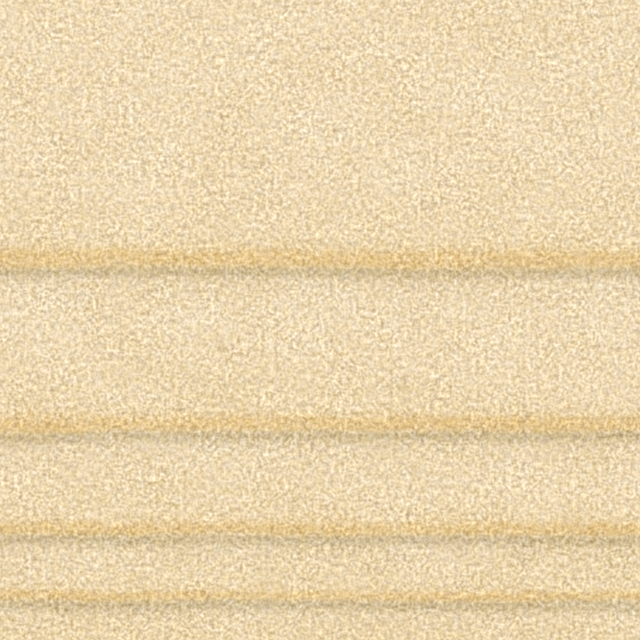
This texture is drawn by a WebGL 1 fragment shader. Its source:

```glsl
precision highp float;
// Grainy cream sandstone crossed by soft horizontal ledges that crowd toward the bottom.
uniform vec2 u_resolution;

#define GRAIN_SCALE 140.0
#define GRAIN_CONTRAST 0.165
#define TINT_CONTRAST 0.035
#define FIRST_EDGE 0.419
#define FIRST_GAP 0.257
#define GAP_RATIO 0.63
#define EDGE_WAVE 0.005
#define SMUDGE_COUNT 7
#define CREAM vec3(0.933, 0.853, 0.708)
#define OCHRE vec3(0.900, 0.780, 0.560)
#define SHADE vec3(0.790, 0.712, 0.555)

float hash(vec2 p) {
  vec3 q = fract(vec3(p.xyx) * 0.1031);
  q += dot(q, q.yzx + 33.33);
  return fract((q.x + q.y) * q.z);
}

// Dot product of a random unit gradient with the offset from its lattice corner
float cornerSlope(vec2 cell, vec2 corner, vec2 offset) {
  float angle = 6.2832 * hash(cell + corner);
  return dot(vec2(cos(angle), sin(angle)), offset - corner);
}

float gradientNoise(vec2 p) {
  vec2 cell = floor(p);
  vec2 f = fract(p);
  vec2 blend = f * f * f * (f * (f * 6.0 - 15.0) + 10.0);
  vec2 o = vec2(0.0, 1.0);
  float low = mix(cornerSlope(cell, o.xx, f), cornerSlope(cell, o.yx, f), blend.x);
  float high = mix(cornerSlope(cell, o.xy, f), cornerSlope(cell, o.yy, f), blend.x);
  return mix(low, high, blend.y);
}

float bell(float x, float width) {
  return exp(-x * x / (width * width));
}

// Ledges: x is the ochre lip above each edge, y is the grey shade below it
vec2 ledges(vec2 uv) {
  float depth = 1.0 - uv.y;
  float edge = FIRST_EDGE;
  float gap = FIRST_GAP;
  vec2 amount = vec2(0.0);
  for (int i = 0; i < 4; i++) {
    float row = float(i);
    float wave = EDGE_WAVE * gradientNoise(vec2(uv.x * 4.0 + 9.0 * row, row + 0.4));
    float d = depth - edge - wave;
    float lipWidth = mix(0.017, 0.009, row / 3.0);
    float below = smoothstep(-0.004, 0.006, d);
    float fade = exp(-max(d, 0.0) / 0.022);
    float lip = 0.85 * bell(d + lipWidth * 0.85, lipWidth);
    lip += 0.28 * exp(min(d, 0.0) / 0.055) * (1.0 - below);
    float shade = 0.48 * bell(d - 0.007, 0.010) + 0.40 * below * fade;
    amount = max(amount, vec2(lip, shade));
    edge += gap;
    gap *= GAP_RATIO;
  }
  return amount;
}

// Sparse faint stains scattered over the surface
float smudges(vec2 uv) {
  float stain = 0.0;
  for (int i = 0; i < SMUDGE_COUNT; i++) {
    vec2 seed = vec2(float(i) * 7.0 + 3.0, 19.0);
    vec2 center = vec2(hash(seed), hash(seed + 41.0));
    float size = mix(0.007, 0.018, hash(seed + 83.0));
    stain += bell(length((uv - center) * vec2(1.0, 0.8)), size);
  }
  return min(stain, 1.0);
}

void main() {
  vec2 uv = gl_FragCoord.xy / u_resolution;

  // Broad stone color, ledges and stains
  vec2 ledge = ledges(uv);
  float clouds = gradientNoise(uv * vec2(7.0, 11.0)) + 0.6 * gradientNoise(uv * 23.0 + 31.0);
  float streaks = gradientNoise(uv * vec2(16.0, 65.0) + 57.0);
  float lipBreakup = 1.0 + 0.45 * gradientNoise(uv * vec2(25.0, 45.0) + 13.0);
  vec3 color = mix(CREAM, OCHRE, clamp(ledge.x * lipBreakup, 0.0, 1.0));
  color = mix(color, SHADE, clamp(ledge.y, 0.0, 0.9));
  color = mix(color, SHADE, 0.22 * smudges(uv));
  color = mix(color, OCHRE, 0.22 * smoothstep(0.07, 0.0, uv.y));
  color += TINT_CONTRAST * clouds * vec3(0.35, 0.6, 1.0) + 0.018 * streaks;

  // Fine wormy grain, bent by a coarser noise
  vec2 grainUv = uv * GRAIN_SCALE;
  vec2 bend = vec2(gradientNoise(grainUv * 0.35 + 71.0), gradientNoise(grainUv * 0.35 + 117.0));
  float grain = gradientNoise(grainUv + 0.8 * bend);
  grain += 0.75 * gradientNoise(grainUv * 1.62 + 203.0);
  float patchiness = 1.0 + 0.5 * gradientNoise(uv * 18.0 + 5.0);
  color += GRAIN_CONTRAST * patchiness * grain * vec3(0.92, 1.0, 1.06);

  // Slight warm and cool flecks
  float fleck = gradientNoise(uv * 75.0 + 151.0);
  color += 0.045 * fleck * vec3(0.35, 0.0, -1.0);

  gl_FragColor = vec4(clamp(color, 0.0, 1.0), 1.0);
}
```
